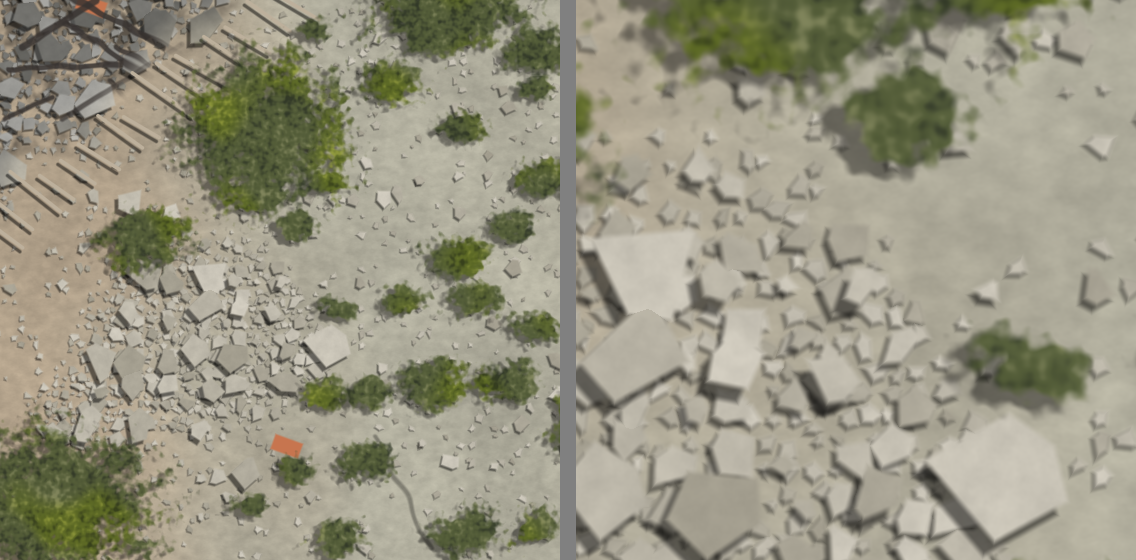
Left, the full canvas; right, a detail of the centre.
Write a three.js fragment shader that draws this texture.

```glsl
// Sunlit waste ground from above: sand, broken pale slabs, scrap rods and weeds.
// Gradient noise colours sand and leaves; jittered cells scatter polygon shards
// and tufts, and each layer is sampled again towards the sun for its shadow.
varying vec2 vUv;

vec2 hash2(vec2 p) {
  vec3 q = fract(p.xyx * vec3(.1031, .1030, .0973));
  q += dot(q, q.yzx + 33.33);
  return fract((q.xx + q.yz) * q.zy);
}

float corner(vec2 id, vec2 f) { return dot(hash2(id) * 2. - 1., f); }

// Gradient noise, roughly -1 to 1
float noise(vec2 p) {
  vec2 i = floor(p), f = p - i, u = f * f * f * (f * (f * 6. - 15.) + 10.);
  vec2 e = vec2(1., 0.);
  return 1.5 * mix(mix(corner(i, f), corner(i + e, f - e), u.x),
                   mix(corner(i + e.yx, f - e.yx), corner(i + 1., f - 1.), u.x), u.y);
}

float fbm(vec2 p) {
  float sum = 0., amp = .55;
  for (int i = 0; i < 4; i++) {
    sum += amp * noise(p);
    p = mat2(1.6, 1.2, -1.2, 1.6) * p + 17.;
    amp *= .55;
  }
  return sum;
}

float blob(vec2 p, vec2 c, vec2 r) { return 1. - length((p - c) / r); }

float segment(vec2 p, vec2 a, vec2 b) {
  vec2 d = b - a;
  return length(p - a - d * clamp(dot(p - a, d) / dot(d, d), 0., 1.));
}

// Scrap heap in the upper left corner
float debris(vec2 p) {
  return smoothstep(-.04, .08, p.y - .64 - .85 * p.x + .07 * noise(p * 9.));
}

// Chance of finding a shard
float litter(vec2 p) {
  float heap = smoothstep(0., .4, blob(p, vec2(.36, .40), vec2(.26, .2)));
  float spill = smoothstep(0., .4, blob(p, vec2(.17, .27), vec2(.14, .08)));
  return max(max(heap, spill), .75 * debris(p));
}

// Scattered five-sided shards: x is signed distance, y is tone
vec2 shards(vec2 p, float n, float stray) {
  vec2 cell = floor(p * n), best = vec2(2., 0.);
  for (int j = -1; j <= 1; j++)
  for (int i = -1; i <= 1; i++) {
    vec2 id = cell + vec2(i, j), g = hash2(id + n + 5.);
    vec2 c = id + .2 + .6 * hash2(id + n), q = p * n - c;
    float size = .2 + .35 * g.y, d = -1.;
    for (int k = 0; k < 5; k++) {
      vec2 h = hash2(id + n + 11. * float(k + 1));
      float a = 6.28 * g.y + 1.257 * float(k) + .8 * h.x;
      d = max(d, dot(q, vec2(cos(a), sin(a))) - size * (.45 + .55 * h.y));
    }
    d += 2. * step(litter(c / n) + stray, g.x);
    if (d < best.x) best = vec2(d, fract(g.y * 7. + g.x * 3.));
  }
  return vec2(best.x / n, best.y);
}

// Leaf cover: large bushes, then small tufts on the right
float plants(vec2 p) {
  float d = max(blob(p, vec2(.475, .765), vec2(.19, .18)), blob(p, vec2(.09, .1), vec2(.25, .17)));
  d = max(d, blob(p, vec2(.26, .575), vec2(.11, .07)));
  d = max(d, blob(p, vec2(.8, .98), vec2(.18, .09)));
  vec2 cell = floor(p * 8.);
  for (int j = -1; j <= 1; j++)
  for (int i = -1; i <= 1; i++) {
    vec2 id = cell + vec2(i, j), g = hash2(id + 31.);
    vec2 c = (id + .15 + .7 * hash2(id + 7.)) / 8.;
    float gone = step(.75 * smoothstep(.38, .6, c.x), g.x);
    d = max(d, blob(p, c, vec2(.085, .058) * (.45 + .55 * g.y)) - 3. * gone);
  }
  return smoothstep(.12, .5, d + .6 * fbm(p * 24.) + .3 * noise(p * 85.));
}

void main() {
  vec2 p = vUv;
  float scrap = debris(p), soft = .0025;

  // Sand, warm on the left and grey on the right
  vec3 col = mix(vec3(.70, .635, .545), vec3(.69, .68, .615), smoothstep(.1, .65, p.x + .2 * noise(p * 4.)));
  col *= 1. + .13 * fbm(p * 5.) + .12 * fbm(p * vec2(38., 52.));
  col = mix(col, vec3(.36, .33, .29), scrap * smoothstep(-.2, .4, fbm(p * 16.)));
  float rut = segment(p + .008 * noise(p * 14.), vec2(.67, .22), vec2(.77, .02));
  col *= 1. - .3 * smoothstep(.007, .001, rut);

  // Shards from pebbles up to slabs
  for (int l = 0; l < 3; l++) {
    float n = 66. / pow(2.1, float(l)), stray = .16 - .07 * float(l);
    vec2 s = shards(p, n, stray);
    float shade = shards(p + vec2(.1, .12) / n, n, stray).x;
    col *= 1. - .5 * smoothstep(soft, -soft, shade);
    vec3 slab = mix(vec3(.64, .62, .56), vec3(.81, .79, .74), s.y);
    slab = mix(slab, vec3(.33, .33, .32) + .3 * s.y, scrap * .85);
    col = mix(col, slab * (1. + .09 * fbm(p * 45.)), smoothstep(soft, -soft, s.x));
  }

  // Two bricks
  for (int i = 0; i < 2; i++) {
    vec2 q = mat2(.94, .34, -.34, .94) * (p - mix(vec2(.163, .99), vec2(.512, .203), float(i)));
    float d = max(abs(q.x) - .026, abs(q.y) - .014);
    col = mix(col, vec3(.78, .46, .31), smoothstep(soft, -soft, d));
  }

  // Dark beams, then a slanting row of pale rods
  for (int i = 0; i < 8; i++) {
    vec2 h = hash2(vec2(i, 3.)), a = vec2(.36 * h.x, .76 + .24 * h.y);
    vec2 way = (hash2(vec2(i, 9.)) - .5) * vec2(.26, .2);
    float d = segment(p + .006 * noise(p * 25.), a - way, a + way) - .003 - .004 * h.y;
    col = mix(col, vec3(.22, .20, .19), .85 * scrap * smoothstep(soft, -soft, d));
  }
  for (int i = 0; i < 15; i++) {
    vec2 h = hash2(vec2(i, 21.)), tip = mix(vec2(.03, .55), vec2(.56, .97), float(i) / 14.) + .025 * (h - .5);
    vec2 root = tip + vec2(-.1, .05 + .03 * h.y) * (.6 + .5 * h.x);
    col *= 1. - .5 * smoothstep(.005, .001, segment(p + vec2(.005, .007), root, tip));
    col = mix(col, vec3(.74, .69, .61), smoothstep(.0045, .002, segment(p, root, tip)));
  }

  // Weeds and their shadows
  col *= 1. - .42 * plants(p + vec2(.014, .008));
  float light = .5 + .45 * noise(p * 65.) + .3 * noise(p * 140.) + .35 * noise(p * 13.);
  vec3 leaf = mix(vec3(.18, .21, .14), vec3(.32, .36, .21), smoothstep(0., .55, light));
  leaf = mix(leaf, vec3(.51, .53, .36), smoothstep(.5, 1.1, light));
  leaf = mix(leaf, leaf * vec3(1.12, 1.15, .62), smoothstep(-.1, .5, noise(p * 9. + 4.)));
  col = mix(col, leaf, .93 * plants(p));

  gl_FragColor = vec4(col, 1.);
}
```
